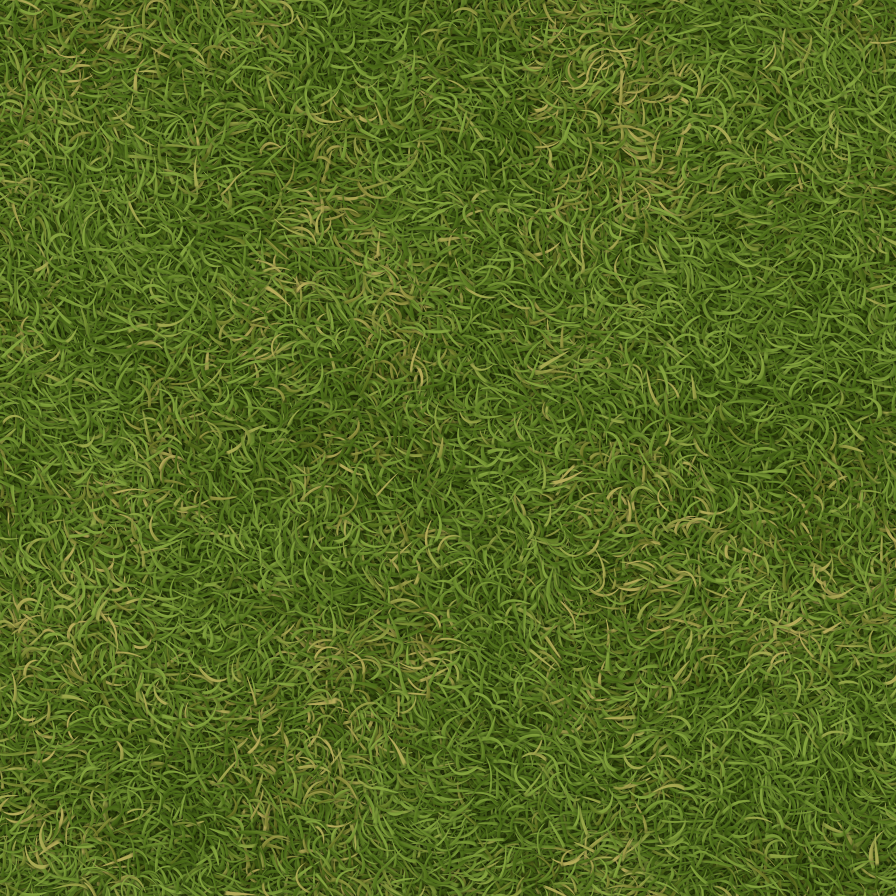
A Shadertoy shader for this texture:

```glsl
#define LAYERS 28
#define CELLS 38.0
#define HALF_WIDTH 0.0017
#define BEND 0.55
#define SHADOW 0.12
#define BASE_TONE 0.61
#define TONE_SPREAD 0.62
#define DEPTH_FADE 0.6
#define STRAW_START 0.66

const vec3 SHADE_GREEN = vec3(0.19, 0.26, 0.035);
const vec3 LAWN_GREEN = vec3(0.335, 0.435, 0.115);
const vec3 SUNLIT_GREEN = vec3(0.56, 0.64, 0.27);
const vec3 FRESH_TINT = vec3(0.93, 1.0, 0.90);
const vec3 STRAW_TINT = vec3(1.28, 1.06, 1.32);

vec4 hash4(vec3 p) {
    vec4 h = fract(p.xyzx * vec4(0.1031, 0.1030, 0.0973, 0.1099));
    h += dot(h, h.wzxy + 33.33);
    return fract((h.xxyz + h.yzzw) * h.zywx);
}

float cornerSlope(vec2 corner, vec2 offset) {
    float angle = 6.2832 * hash4(vec3(corner, 91.0)).x;
    return dot(vec2(cos(angle), sin(angle)), offset);
}

float gradientNoise(vec2 p) {
    vec2 i = floor(p), f = p - i;
    vec2 u = f * f * f * (f * (f * 6.0 - 15.0) + 10.0);
    vec2 e = vec2(1.0, 0.0);
    return mix(
        mix(cornerSlope(i, f), cornerSlope(i + e, f - e), u.x),
        mix(cornerSlope(i + e.yx, f - e.yx), cornerSlope(i + 1.0, f - 1.0), u.x),
        u.y);
}

vec3 grassColor(float tone, float warmth) {
    float t = clamp(tone, 0.0, 1.0) * 2.0;
    vec3 green = mix(SHADE_GREEN, LAWN_GREEN, min(t, 1.0));
    green = mix(green, SUNLIT_GREEN, max(t - 1.0, 0.0));
    return green * mix(FRESH_TINT, STRAW_TINT, warmth);
}

void mainImage(out vec4 fragColor, in vec2 fragCoord) {
    vec2 uv = fragCoord / iResolution.y;
    float soft = 0.7 * CELLS / iResolution.y;

    // Broad patches of tone, dryness and lean
    float patchTone = gradientNoise(uv * 5.0) + 0.7 * gradientNoise(uv * 14.0 + 7.0);
    float dryness = gradientNoise(uv * 4.0 + 31.0) + 0.8 * gradientNoise(uv * 12.0 + 53.0);
    float lean = 1.2 + 2.4 * gradientNoise(uv * 6.0 + 17.0);

    vec3 color = grassColor(0.12 + 0.1 * patchTone, 0.2);

    // Curved blades, stacked from the roots to the top
    for (int layer = 0; layer < LAYERS; layer++) {
        float level = float(layer);
        float height = level / float(LAYERS - 1);
        vec2 p = uv * CELLS + fract(level * vec2(0.618, 0.755)) + 3.0;
        vec2 home = floor(p);

        for (int y = -1; y <= 1; y++)
        for (int x = -1; x <= 1; x++) {
            vec2 cell = home + vec2(x, y);
            vec4 form = hash4(vec3(cell, level + 1.0));
            vec4 look = hash4(vec3(cell, level + 137.0));

            float angle = lean + (form.z - 0.5) * 4.2;
            vec2 along = vec2(cos(angle), sin(angle));
            vec2 d = p - cell - form.xy;
            float reach = mix(0.45, 0.84, form.w);
            float s = dot(d, along) / reach;
            if (abs(s) > 1.0) continue;

            // Parabolic spine with a tapering tip
            float bend = (look.x * 2.0 - 1.0) * BEND;
            float side = dot(d, vec2(-along.y, along.x)) - bend * reach * s * s;
            side *= inversesqrt(1.0 + 4.0 * bend * bend * s * s);
            float tip = 0.5 + 0.5 * s;
            float width = HALF_WIDTH * CELLS * mix(0.7, 1.25, look.y);
            float edge = abs(side) - width * (1.0 - 0.8 * tip * tip);
            float ends = smoothstep(1.0, 0.75, abs(s));

            float shade = smoothstep(2.5 * width, 0.0, edge) * ends;
            color *= 1.0 - SHADOW * shade;

            float warmth = smoothstep(STRAW_START, 1.05, look.w + 0.35 * dryness);
            float tone = BASE_TONE + TONE_SPREAD * (look.z - 0.5)
                + DEPTH_FADE * (height - 0.73) + 0.22 * (tip - 0.5)
                + 0.1 * clamp(side / width, -1.0, 1.0)
                + 0.16 * patchTone + 0.1 * warmth;
            float cover = smoothstep(soft, -soft, edge) * ends;
            color = mix(color, grassColor(tone, warmth), cover);
        }
    }

    fragColor = vec4(color, 1.0);
}
```
